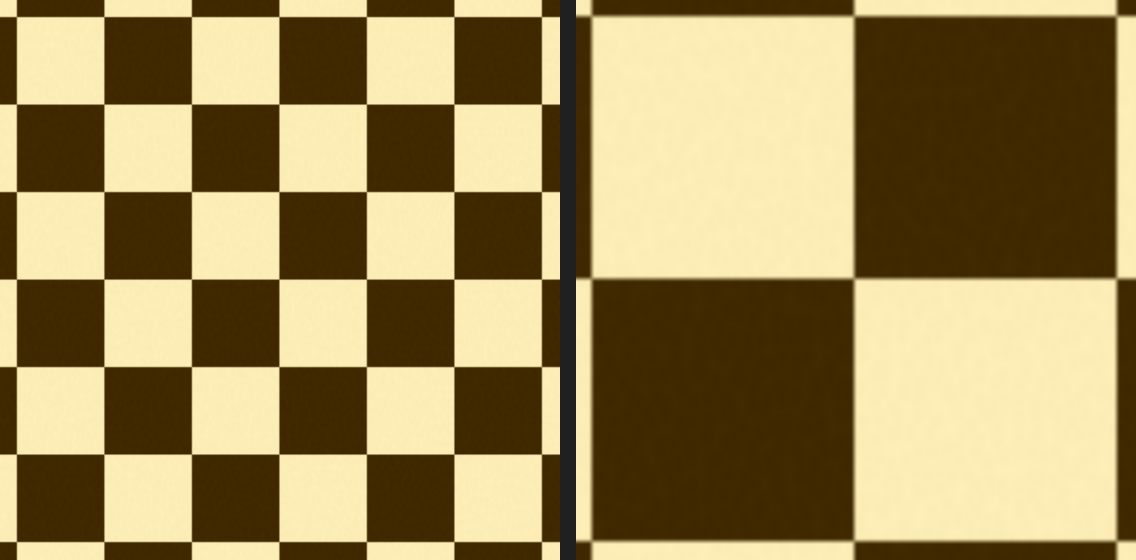
Left: the whole. Right: its middle third, enlarged.
Give the GLSL for this pattern, as a Shadertoy shader.

```glsl
// Checkerboard of dark brown and cream squares with soft edges and faint mottling
#define SQUARES 6.4                  // squares across the canvas
#define ORIGIN vec2(0.0302, 0.0320)  // lower left corner of a dark square
#define EDGE_SOFTNESS 0.0021         // half width of the blended edge
#define GRAIN_SCALE vec2(130.0, 85.0)
#define GRAIN_AMOUNT 0.014
#define DARK vec3(0.25, 0.16, 0.0)
#define CREAM vec3(0.985, 0.93, 0.71)

vec2 hash2(vec2 p) {
    vec3 q = fract(p.xyx * vec3(0.1031, 0.1030, 0.0973));
    q += dot(q, q.yzx + 33.33);
    return fract((q.xx + q.yz) * q.zy);
}

// Distance to the nearest scattered point
float cellular(vec2 p) {
    vec2 cell = floor(p);
    vec2 local = fract(p);
    float nearest = 2.0;
    for (int y = -1; y <= 1; y++) {
        for (int x = -1; x <= 1; x++) {
            vec2 offset = vec2(x, y);
            vec2 delta = offset + hash2(cell + offset) - local;
            nearest = min(nearest, dot(delta, delta));
        }
    }
    return sqrt(nearest);
}

// Alternates between +1 and -1 along each axis, passing softly through zero
vec2 softSquareWave(vec2 p, float softness) {
    vec2 edgeDistance = 0.5 - abs(fract(p) - 0.5);
    vec2 parity = 1.0 - 2.0 * mod(floor(p), 2.0);
    return parity * smoothstep(-softness, softness, edgeDistance) * 2.0
         - parity;
}

void mainImage(out vec4 fragColor, in vec2 fragCoord) {
    vec2 uv = fragCoord / iResolution.y;

    // Checker: the product of two waves is positive on dark squares
    float softness = max(EDGE_SOFTNESS, 0.75 / iResolution.y) * SQUARES;
    vec2 wave = softSquareWave((uv - ORIGIN) * SQUARES, softness);
    float light = 0.5 - 0.5 * wave.x * wave.y;
    vec3 color = mix(DARK, CREAM, light);

    // Faint vertical mottling
    float grain = cellular(uv * GRAIN_SCALE) - 0.5;
    color += GRAIN_AMOUNT * grain * vec3(1.0, 1.0, 0.8);

    fragColor = vec4(clamp(color, 0.0, 1.0), 1.0);
}
```
